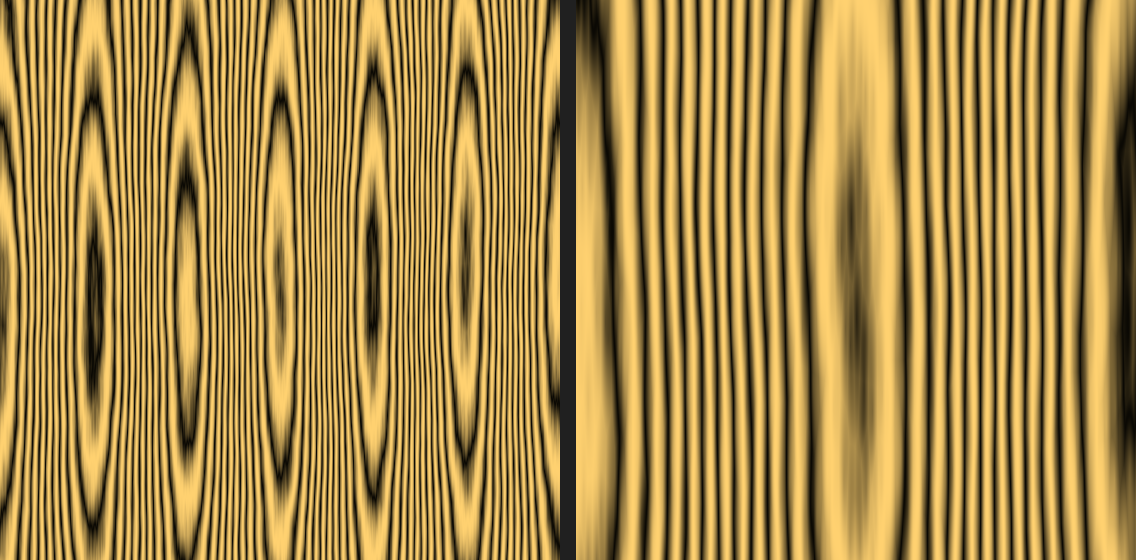
Left, the full canvas; right, a detail of the centre.
A WebGL 1 fragment shader for this texture:

```glsl
precision highp float;
// Golden wood grain: dark growth rings closing into columns of tall pointed eyes.

uniform vec2 u_resolution;

const float PI = 3.14159265;
const vec3 GOLD = vec3(1.0, 0.82, 0.44);
const vec3 GROOVE = vec3(0.012, 0.01, 0.0);

vec2 hash2(vec2 cell) {
  vec2 p = fract(cell * vec2(0.1031, 0.1137));
  p += dot(p, p.yx + 33.33);
  return fract((p.xx + p.yx) * p.yy * vec2(1.0, 1.37));
}

// Distance to the nearest jittered point, roughly centred on zero.
float cellular(vec2 p) {
  vec2 cell = floor(p);
  vec2 local = fract(p);
  float nearest = 4.0;
  for (int j = -1; j <= 1; j++) {
    for (int i = -1; i <= 1; i++) {
      vec2 offset = vec2(float(i), float(j));
      vec2 toPoint = offset + hash2(cell + offset + 57.0) - local;
      nearest = min(nearest, dot(toPoint, toPoint));
    }
  }
  return sqrt(nearest) - 0.45;
}

// Wood fibres: cells stretched along the grain, in a coarse and a fine layer.
float fibres(vec2 uv, float coarseAmount, float fineAmount) {
  float coarse = cellular(uv * vec2(48.0, 9.0));
  float fine = cellular(uv * vec2(210.0, 12.0) + 19.0);
  return coarse * coarseAmount + fine * fineAmount;
}

// Number of rings from the gap between two columns to the heart of an eye.
float ringCount(vec2 uv, float heartRings, float falloff) {
  float drift = 0.5 - 0.55 * cos(4.6 * uv.x);
  float heartHeight = 0.42 + 0.12 * uv.x + 0.008 * sin(17.0 * uv.x);
  float loss = falloff * (1.0 - cos(4.3 * (uv.y - heartHeight)));
  return heartRings + drift - loss;
}

// Ring phase: eyes sit at the alternating crests and troughs of a cosine.
float ringPhase(vec2 uv, float eyeColumns) {
  float sway = 0.0015 * sin(9.0 * uv.y + 5.0 * uv.x)
             + 0.0008 * sin(23.0 * uv.y - 11.0 * uv.x);
  float wave = cos(PI * eyeColumns * (uv.x + sway));
  return wave * ringCount(uv, 5.0, 1.0) + fibres(uv, 0.14, 0.13);
}

// Soft-bottomed rectified sine: broad light bands, narrow dark lines.
float bandLight(float phase, float softness) {
  float s = sin(PI * phase);
  return sqrt(s * s + softness) / sqrt(1.0 + softness);
}

void main() {
  vec2 uv = gl_FragCoord.xy / u_resolution;
  float light = bandLight(ringPhase(uv, 6.0), 0.001);
  gl_FragColor = vec4(mix(GROOVE, GOLD, light), 1.0);
}
```
